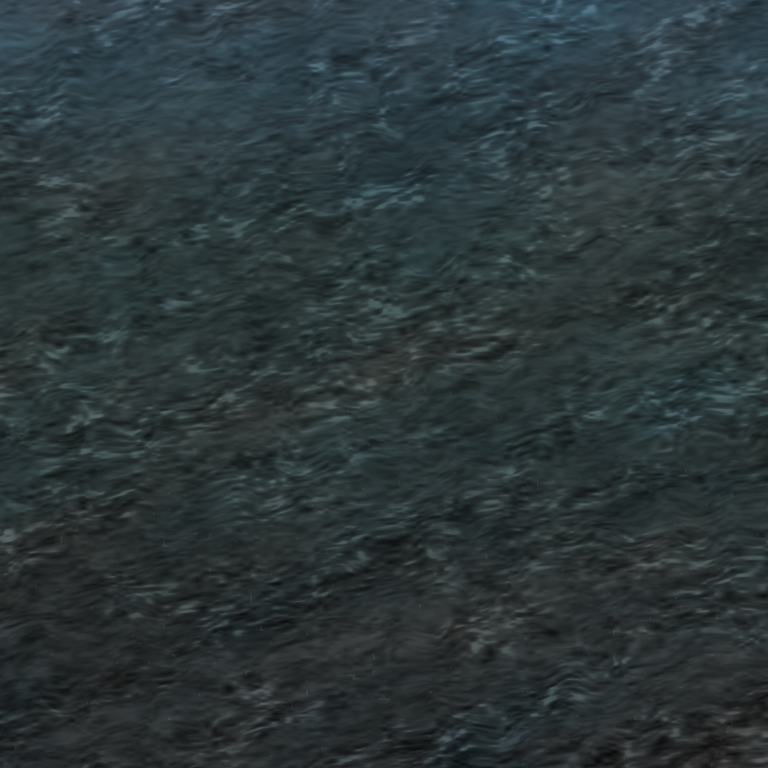
Reproduce this texture procedurally as a WebGL 1 fragment shader.

```glsl
precision highp float;
// Dark, wind-ruffled water: a slate-to-blue vertical gradient covered with
// fine slanted ripples. Stretched value noise makes the ripples; broad noise
// varies their strength, brightness and tint.
uniform vec2 u_resolution;

float hash(vec2 p) {
  vec3 q = fract(p.xyx * vec3(0.1031, 0.1030, 0.0973));
  q += dot(q, q.yzx + 33.33);
  return fract((q.x + q.y) * q.z);
}

float noise(vec2 p) {
  vec2 cell = floor(p);
  vec2 f = fract(p);
  f = f * f * (3.0 - 2.0 * f);
  float low = mix(hash(cell), hash(cell + vec2(1.0, 0.0)), f.x);
  float high = mix(hash(cell + vec2(0.0, 1.0)), hash(cell + 1.0), f.x);
  return mix(low, high, f.y);
}

// Layered noise, each octave turned a little to hide the grid
float fbm(vec2 p) {
  float sum = 0.0;
  float weight = 0.5;
  for (int i = 0; i < 4; i++) {
    sum += weight * noise(p);
    p = mat2(0.8, 0.6, -0.6, 0.8) * p * 2.03 + 17.3;
    weight *= 0.5;
  }
  return sum / 0.9375;
}

vec2 rotate(vec2 p, float angle) {
  float c = cos(angle);
  float s = sin(angle);
  return vec2(c * p.x + s * p.y, c * p.y - s * p.x);
}

// Signed ripple height from three sizes of slanted streaks
float ripples(vec2 p) {
  float coarse = noise(rotate(p, 0.30) * vec2(34.0, 95.0) + 40.0);
  float medium = noise(rotate(p, 0.20) * vec2(58.0, 185.0) + 90.0);
  float fine = noise(rotate(p, 0.10) * vec2(105.0, 290.0) + 150.0);
  return 0.32 * coarse + 0.45 * medium + 0.33 * fine - 0.55;
}

void main() {
  vec2 uv = gl_FragCoord.xy / u_resolution;
  vec2 p = gl_FragCoord.xy / u_resolution.y;

  // Base gradient, near water at the bottom to far water at the top
  vec3 nearColor = vec3(0.155, 0.170, 0.176);
  vec3 middleColor = vec3(0.168, 0.212, 0.213);
  vec3 farColor = vec3(0.200, 0.274, 0.318);
  vec3 color = mix(nearColor, middleColor, smoothstep(-0.1, 0.62, uv.y));
  color = mix(color, farColor, smoothstep(0.62, 1.06, uv.y));

  // Broad slanted swells and patches of tint
  vec2 slanted = rotate(p, 0.32);
  float swell = fbm(slanted * vec2(4.0, 13.0) + 7.0) - 0.5;
  float tint = fbm(slanted * vec2(5.0, 12.0) + 60.0) - 0.5;
  color += tint * vec3(0.050, -0.004, -0.024);
  color *= 1.0 + 0.42 * swell;

  // Ripples, bent by a gentle warp and stronger toward the viewer
  vec2 warp = vec2(noise(p * 23.0), noise(p * 23.0 + 31.0)) - 0.5;
  float height = ripples(p + warp * vec2(0.020, 0.012));
  float patchy = smoothstep(0.25, 0.75, fbm(slanted * vec2(9.0, 22.0) + 23.0));
  float strength = mix(1.25, 0.72, uv.y) * (0.65 + 0.7 * patchy);
  color *= 1.0 + 1.05 * strength * height;

  // Pale crests gathered along the swells
  float crest = smoothstep(0.08, 0.32, height) * smoothstep(0.35, 0.8, patchy);
  color += crest * vec3(0.058, 0.070, 0.070);

  // Sparse tiny glints on the near water
  float glint = smoothstep(0.90, 0.99, noise(p * vec2(150.0, 190.0) + 211.0));
  color += glint * 0.05 * smoothstep(0.9, 0.1, uv.y);

  gl_FragColor = vec4(color, 1.0);
}
```
